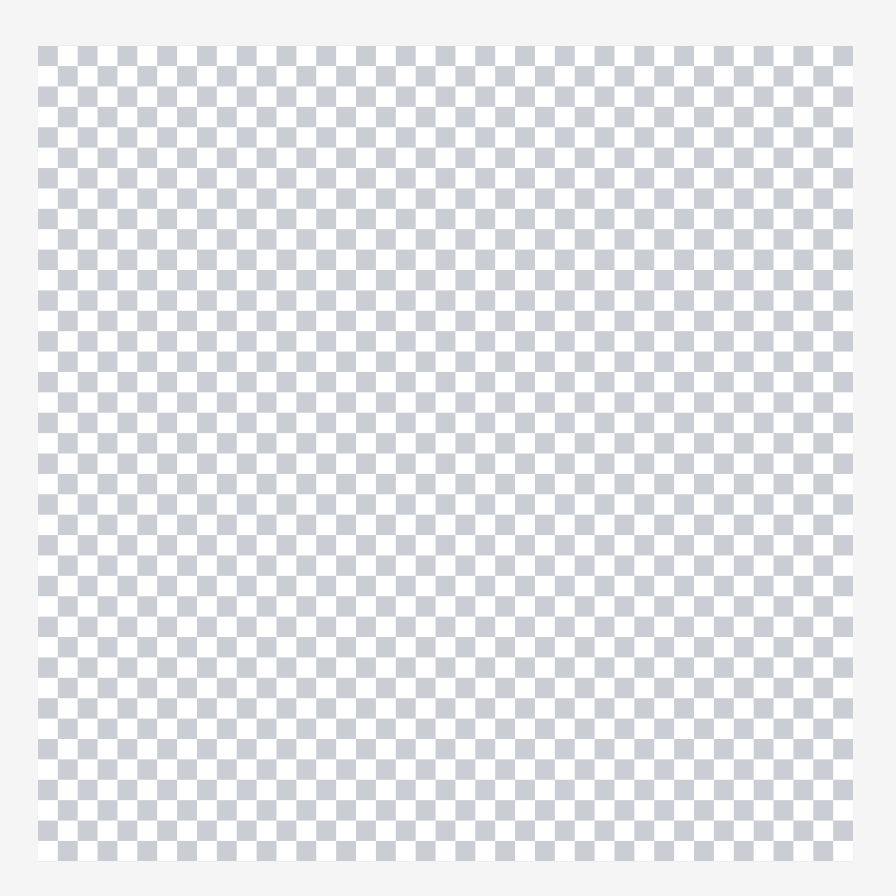
A Shadertoy shader for this pattern:

```glsl
// Fine checkerboard of cool grey and white cells, 41 by 40, on a pale grey margin.

const vec3 MARGIN = vec3(0.961);
const vec3 WHITE = vec3(0.999);
const vec3 GREY = vec3(0.795, 0.802, 0.832);

const vec2 CELLS = vec2(41.0, 40.0);
const vec2 BOARD_MIN = vec2(0.0423, 0.0387);
const vec2 BOARD_MAX = vec2(0.9521, 0.9490);

// Smoothed square wave per axis: +1 in even cells, -1 in odd cells.
vec2 squareWave(vec2 cell, vec2 edgeWidth) {
    vec2 edgeDistance = abs(mod(cell - 0.5, 2.0) - 1.0) - 0.5;
    return clamp(2.0 * edgeDistance / edgeWidth, -1.0, 1.0);
}

// Share of grey: one where column plus row is odd.
float checker(vec2 cell, vec2 edgeWidth) {
    vec2 wave = squareWave(cell, edgeWidth);
    return 0.5 - 0.5 * wave.x * wave.y;
}

// Coverage of an axis-aligned rectangle.
float rectangle(vec2 p, vec2 low, vec2 high, vec2 edgeWidth) {
    vec2 inside = min(p - low, high - p) / edgeWidth + 0.5;
    vec2 coverage = clamp(inside, 0.0, 1.0);
    return coverage.x * coverage.y;
}

void mainImage(out vec4 fragColor, in vec2 fragCoord) {
    vec2 uv = fragCoord / iResolution.xy;
    vec2 pixel = 1.0 / iResolution.xy;

    // Board coordinates, counted in cells from the lower left
    vec2 cellScale = CELLS / (BOARD_MAX - BOARD_MIN);
    vec2 cell = (uv - BOARD_MIN) * cellScale;

    // Cells, then the surrounding margin
    vec3 board = mix(WHITE, GREY, checker(cell, pixel * cellScale));
    float boardMask = rectangle(uv, BOARD_MIN, BOARD_MAX, pixel);
    fragColor = vec4(mix(MARGIN, board, boardMask), 1.0);
}
```
